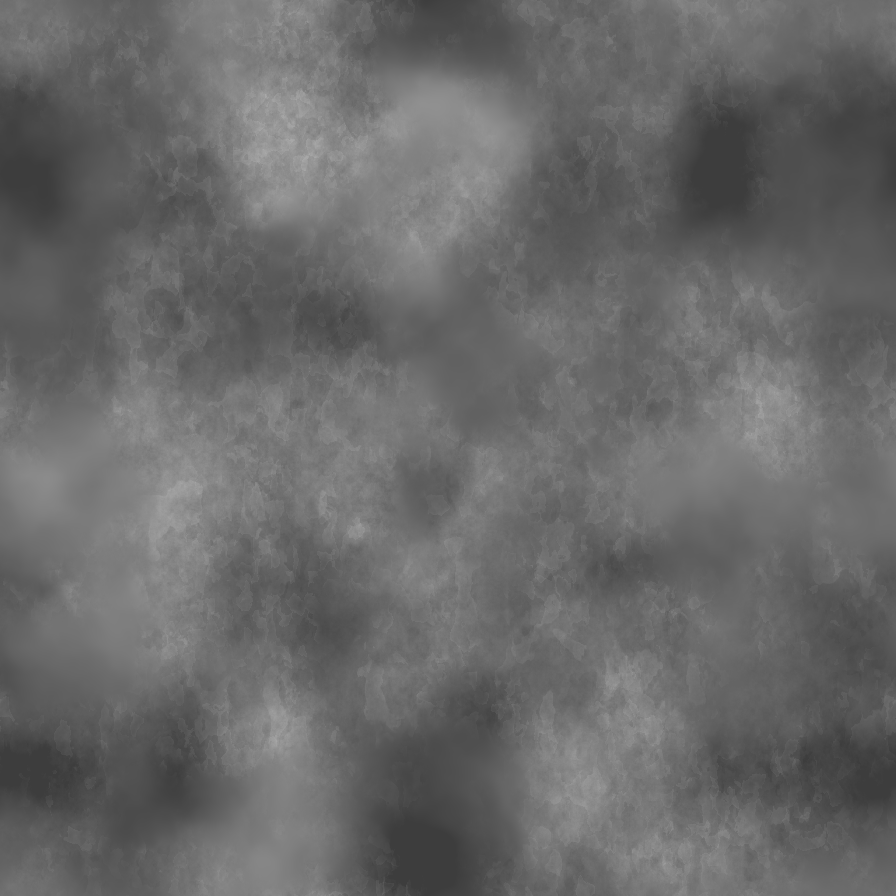
Give the GLSL for this texture, as a three.js fragment shader.

```glsl
// Tileable grey weathered plaster: soft cloudy blotches with patches of crisp flakes and fine grain.
varying vec2 vUv;

float hash(vec2 cell, float seed) {
  return fract(sin(dot(cell, vec2(127.1, 311.7)) + seed * 17.3) * 43758.5453);
}

// Value noise that wraps after a whole number of cells.
float wrapNoise(vec2 p, vec2 cells, float seed) {
  vec2 i = floor(p);
  vec2 f = p - i;
  f = f * f * f * (f * (f * 6.0 - 15.0) + 10.0);
  vec2 lo = mod(i, cells);
  vec2 hi = mod(i + 1.0, cells);
  float bottom = mix(hash(lo, seed), hash(vec2(hi.x, lo.y), seed), f.x);
  float top = mix(hash(vec2(lo.x, hi.y), seed), hash(hi, seed), f.x);
  return mix(bottom, top, f.y);
}

// Five octaves, shifted against each other to hide the lattice.
float fbm(vec2 uv, vec2 cells, float gain, float seed) {
  float sum = 0.0;
  float total = 0.0;
  float amp = 1.0;
  for (int i = 0; i < 5; i++) {
    sum += amp * wrapNoise(uv * cells + seed * 0.37, cells, seed);
    total += amp;
    amp *= gain;
    cells *= 2.0;
    seed += 1.0;
  }
  return sum / total;
}

vec2 warp(vec2 uv, vec2 cells, float amount, float seed) {
  vec2 shift = vec2(fbm(uv, cells, 0.5, seed), fbm(uv, cells, 0.5, seed + 7.0));
  return uv + amount * (shift - 0.5);
}

// Small curled flakes with a sharp bright rim, fading inwards.
float flakes(vec2 uv, vec2 cells, float seed) {
  vec2 curled = warp(uv, cells, 1.5 / cells.x, seed);
  float n = fbm(curled, cells, 0.38, seed + 20.0);
  float body = smoothstep(0.58, 0.61, n) * exp(-5.0 * max(n - 0.6, 0.0));
  float hollow = 1.0 - smoothstep(0.3, 0.34, n);
  return body - 0.4 * hollow;
}

void main() {
  // Broad blurred light and dark blotches
  vec2 soft = warp(vUv, vec2(5.0), 0.08, 3.0);
  float cloud = fbm(soft, vec2(6.0), 0.38, 11.0);
  float tone = 0.407 + 0.51 * (cloud - 0.5);

  // Worn areas carry the detail, the rest stays smooth
  float worn = smoothstep(0.34, 0.6, fbm(vUv, vec2(7.0, 6.0), 0.6, 31.0));
  float light = smoothstep(0.34, 0.52, tone);
  tone += 0.015 * (worn - 0.5);

  // Three sizes of upright flakes
  for (int i = 0; i < 3; i++) {
    float size = float(i) + 1.0;
    float seed = 40.0 + 30.0 * size;
    float patchy = smoothstep(0.4, 0.6, fbm(vUv, vec2(13.0, 10.0), 0.65, seed + 5.0));
    tone += 0.044 * worn * patchy * flakes(vUv, vec2(32.0, 20.0) * size, seed);
  }

  // Powdery grain, stronger where the surface is light
  float grain = fbm(vUv, vec2(80.0, 64.0), 0.8, 160.0) - 0.5;
  tone += grain * worn * mix(0.06, 0.15, light);

  gl_FragColor = vec4(vec3(clamp(tone, 0.24, 0.66)), 1.0);
}
```
